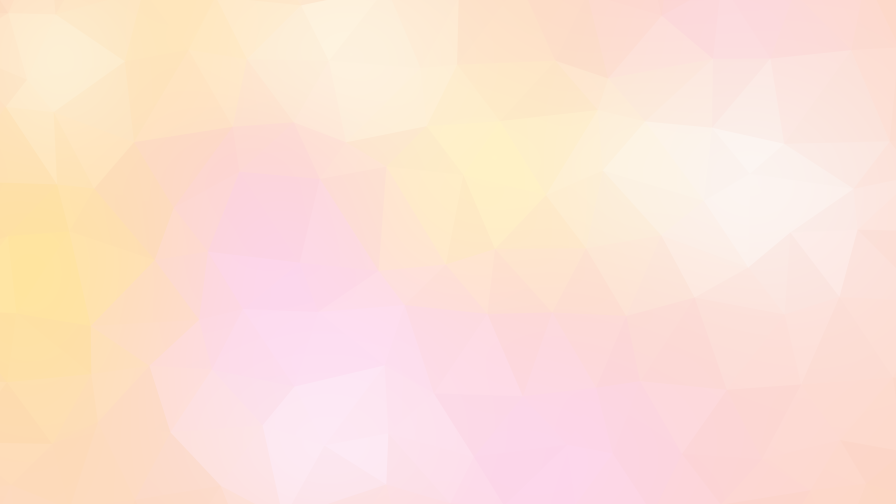
A WebGL 1 fragment shader for this background:

```glsl
precision highp float;
// Pastel low-poly backdrop: soft colour glows sampled by irregular triangular facets.

uniform vec2 u_resolution;

// Facet layout, in units of the canvas height
const float FACET_SIZE = 0.145;
const float JITTER = 0.58;
const float ROW_HEIGHT = 0.866;
const float FLATNESS = 0.62;
const float SHADE_VARIATION = 0.016;
const float EDGE_SOFTNESS = 0.7;

// Palette
const vec3 PEACH  = vec3(0.99, 0.845, 0.75);
const vec3 AMBER  = vec3(1.00, 0.895, 0.62);
const vec3 GOLD   = vec3(1.00, 0.885, 0.69);
const vec3 BUTTER = vec3(1.00, 0.895, 0.77);
const vec3 LEMON  = vec3(1.00, 0.945, 0.745);
const vec3 CREAM  = vec3(0.995, 0.945, 0.84);
const vec3 IVORY  = vec3(0.995, 0.955, 0.88);
const vec3 CORAL  = vec3(0.99, 0.835, 0.80);
const vec3 ROSE   = vec3(0.99, 0.835, 0.865);
const vec3 SHELL  = vec3(0.99, 0.87, 0.85);
const vec3 ORCHID = vec3(0.99, 0.835, 0.92);
const vec3 LILAC  = vec3(0.995, 0.85, 0.95);
const vec3 BLUSH  = vec3(0.99, 0.915, 0.955);
const vec3 PEARL  = vec3(0.985, 0.96, 0.945);

vec2 hash22(vec2 p) {
  vec3 q = fract(p.xyx * vec3(0.1031, 0.1030, 0.0973));
  q += dot(q, q.yzx + 33.33);
  return fract((q.xx + q.yz) * q.zy);
}

// Blend a soft elliptical glow over a colour
vec3 glow(vec3 base, vec3 tint, vec2 p, vec2 centre, vec2 radius) {
  vec2 q = (p - centre) / radius;
  return mix(base, tint, exp(-dot(q, q)));
}

vec3 colourField(vec2 p) {
  vec3 c = PEACH;
  // Warm left and top
  c = glow(c, AMBER,  p, vec2(0.07, 0.45), vec2(0.25, 0.31));
  c = glow(c, GOLD,   p, vec2(0.36, 0.91), vec2(0.26, 0.25));
  c = glow(c, CREAM,  p, vec2(0.12, 0.88), vec2(0.15, 0.17));
  c = glow(c, BUTTER, p, vec2(0.88, 0.50), vec2(0.25, 0.17));
  c = glow(c, LEMON,  p, vec2(0.99, 0.68), vec2(0.26, 0.21));
  c = glow(c, IVORY,  p, vec2(0.69, 0.88), vec2(0.26, 0.22));
  // Pink lower half
  c = glow(c, CORAL,  p, vec2(1.40, 0.15), vec2(0.36, 0.25));
  c = glow(c, CORAL,  p, vec2(0.50, 0.65), vec2(0.18, 0.13));
  c = glow(c, ORCHID, p, vec2(1.08, 0.08), vec2(0.36, 0.28));
  c = glow(c, ORCHID, p, vec2(0.56, 0.47), vec2(0.18, 0.19));
  c = glow(c, LILAC,  p, vec2(0.65, 0.29), vec2(0.30, 0.17));
  c = glow(c, BLUSH,  p, vec2(0.65, 0.12), vec2(0.26, 0.19));
  // Pale right side
  c = glow(c, ROSE,   p, vec2(1.46, 0.96), vec2(0.27, 0.20));
  c = glow(c, SHELL,  p, vec2(1.64, 0.52), vec2(0.30, 0.36));
  c = glow(c, CREAM,  p, vec2(1.26, 0.67), vec2(0.16, 0.18));
  c = glow(c, PEARL,  p, vec2(1.49, 0.64), vec2(0.25, 0.23));
  return c;
}

// Jittered vertex of a triangular lattice
vec2 vertexAt(vec2 id) {
  vec2 shift = JITTER * (hash22(id + 17.0) - 0.5);
  return FACET_SIZE * (vec2(id.x + 0.5 * id.y, ROW_HEIGHT * id.y) + shift);
}

// Signed distance to the line a-b, positive on its left
float edgeSide(vec2 p, vec2 a, vec2 b) {
  vec2 d = normalize(b - a);
  return d.x * (p.y - a.y) - d.y * (p.x - a.x);
}

// Shaded facet colour in rgb, premultiplied by its coverage in a
vec4 facet(vec2 p, vec2 a, vec2 b, vec2 c, vec3 smoothColour, float seed) {
  float inside = min(edgeSide(p, a, b), min(edgeSide(p, b, c), edgeSide(p, c, a)));
  float soft = EDGE_SOFTNESS / u_resolution.y;
  float cover = smoothstep(-soft, soft, inside);
  if (cover <= 0.0) return vec4(0.0);
  vec3 flatColour = colourField((a + b + c) / 3.0);
  vec3 shade = mix(smoothColour, flatColour, FLATNESS);
  shade += SHADE_VARIATION * (seed - 0.5) * vec3(0.4, 1.0, 1.2);
  return vec4(shade, 1.0) * cover;
}

void main() {
  vec2 p = gl_FragCoord.xy / u_resolution.y;
  vec3 smoothColour = colourField(p);

  // Lattice cell holding this point
  float row = p.y / (FACET_SIZE * ROW_HEIGHT);
  vec2 cell = floor(vec2(p.x / FACET_SIZE - 0.5 * row, row));

  // Gather the two facets of each nearby cell
  vec4 sum = vec4(smoothColour, 1.0) * 0.001;
  for (int j = -1; j <= 1; j++) {
    for (int i = -1; i <= 1; i++) {
      vec2 id = cell + vec2(float(i), float(j));
      vec2 a = vertexAt(id);
      vec2 b = vertexAt(id + vec2(1.0, 0.0));
      vec2 c = vertexAt(id + vec2(0.0, 1.0));
      vec2 d = vertexAt(id + vec2(1.0, 1.0));
      vec2 seed = hash22(id + 71.0);
      sum += facet(p, a, b, c, smoothColour, seed.x);
      sum += facet(p, b, d, c, smoothColour, seed.y);
    }
  }
  gl_FragColor = vec4(clamp(sum.rgb / sum.a, 0.0, 1.0), 1.0);
}
```
